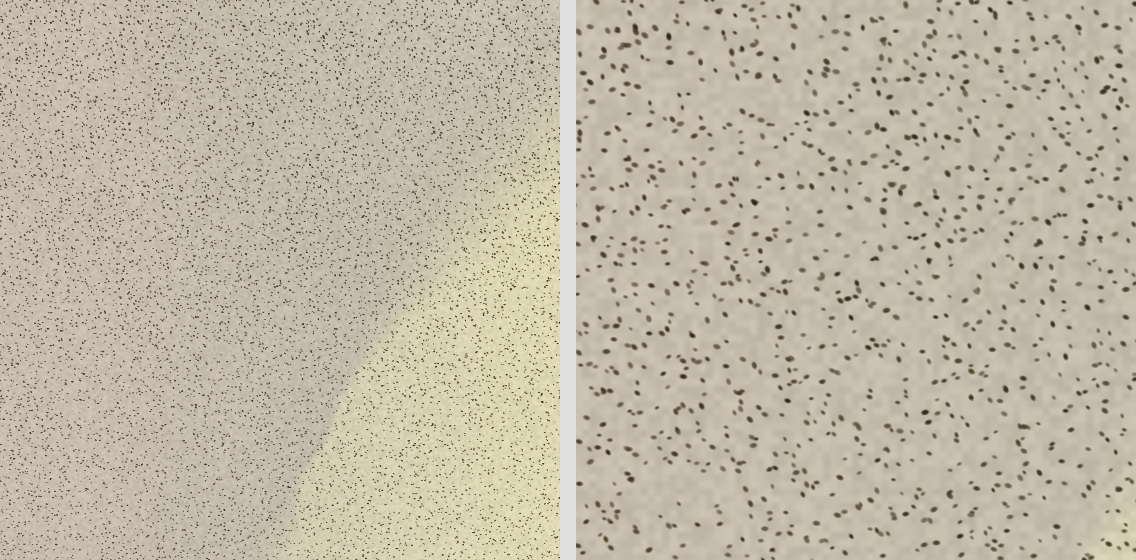
Left: the whole. Right: its middle third, enlarged.
This texture is drawn by a three.js fragment shader. Its source:

```glsl
// Speckled beige terrazzo with a warm pool of light in the lower right.
// Jittered grids scatter tiny dark elongated chips over a softly grained
// base; a parabola bounds the light, crisp low down and blurred higher up.

varying vec2 vUv;

const vec3 PINK_BEIGE = vec3(0.788, 0.742, 0.688);
const vec3 GREY_BEIGE = vec3(0.765, 0.735, 0.672);
const vec3 LIT_EDGE   = vec3(0.832, 0.812, 0.702);
const vec3 LIT_WARM   = vec3(0.870, 0.845, 0.700);
const vec3 CHIP_DARK  = vec3(0.190, 0.150, 0.090);
const vec3 CHIP_BROWN = vec3(0.330, 0.270, 0.180);

const int   CHIP_LAYERS  = 2;
const float CHIP_GRID    = 98.0;    // cells across the canvas, per layer
const float CHIP_CHANCE  = 0.52;    // share of cells holding a chip
const float CHIP_RADIUS  = 0.00135;
const float CHIP_SOFT    = 0.0009;
const float GRAIN_SCALE  = 230.0;
const float GRAIN_AMOUNT = 0.070;
const float BLOTCH_SCALE = 7.0;
const float BLOTCH_AMOUNT = 0.014;

float hash(vec2 p) {
  vec3 q = fract(p.xyx * vec3(0.1031, 0.1030, 0.0973));
  q += dot(q, q.yzx + 33.33);
  return fract((q.x + q.y) * q.z);
}

vec2 hash2(vec2 p) {
  return vec2(hash(p + 17.3), hash(p + 71.9));
}

float valueNoise(vec2 p) {
  vec2 cell = floor(p);
  vec2 f = fract(p);
  f = f * f * (3.0 - 2.0 * f);
  float low = mix(hash(cell), hash(cell + vec2(1.0, 0.0)), f.x);
  float high = mix(hash(cell + vec2(0.0, 1.0)), hash(cell + 1.0), f.x);
  return mix(low, high, f.y);
}

// Amount of warm light: the edge is sharpest around a quarter of the height.
float lightMask(vec2 uv) {
  float edge = 0.49 + 0.30 * uv.y + 0.46 * uv.y * uv.y;
  edge += 0.016 * (valueNoise(uv * 14.0) - 0.5);
  float blur = 0.010 + 0.19 * smoothstep(0.30, 0.75, uv.y)
             + 0.040 * (1.0 - smoothstep(0.0, 0.18, uv.y));
  return smoothstep(-blur, blur, uv.x - edge);
}

// Base tone: pinkish at the left, greyer toward the light, then warm yellow.
vec3 baseColor(vec2 uv) {
  vec3 shade = mix(PINK_BEIGE, GREY_BEIGE, smoothstep(0.05, 0.65, uv.x));
  shade += 0.018 * smoothstep(0.55, 1.0, uv.y) * smoothstep(0.4, 1.0, uv.x);
  vec3 lit = mix(LIT_EDGE, LIT_WARM, smoothstep(0.55, 1.0, uv.x));
  vec3 color = mix(shade, lit, lightMask(uv));
  float blotch = valueNoise(uv * BLOTCH_SCALE) - 0.5;
  float grain = valueNoise(uv * GRAIN_SCALE) - 0.5;
  return color + BLOTCH_AMOUNT * blotch + GRAIN_AMOUNT * grain;
}

// Lays one jittered grid of chips over the color.
vec3 addChips(vec3 color, vec2 uv, float layer) {
  vec2 p = uv * CHIP_GRID + layer * vec2(0.37, 0.61);
  vec2 home = floor(p);
  for (int j = -1; j <= 1; j++) {
    for (int i = -1; i <= 1; i++) {
      vec2 cell = home + vec2(float(i), float(j));
      vec2 seed = cell + 131.0 * (layer + 1.0);
      if (hash(seed) > CHIP_CHANCE) continue;

      // Chips lie flat near the bottom and lean down to the right at the top.
      vec2 offset = (p - cell - hash2(seed)) / CHIP_GRID;
      float angle = -0.85 * uv.y + 1.8 * (hash(seed + 5.7) - 0.5);
      float c = cos(angle);
      float s = sin(angle);
      vec2 local = vec2(c * offset.x + s * offset.y, c * offset.y - s * offset.x);
      local *= vec2(0.80, 1.20);

      float radius = CHIP_RADIUS * mix(0.65, 1.25, hash(seed + 9.1));
      radius *= mix(0.92, 1.12, uv.y);
      float cover = 1.0 - smoothstep(radius - CHIP_SOFT, radius + CHIP_SOFT, length(local));
      float strength = mix(0.60, 1.0, hash(seed + 23.4));
      vec3 chip = mix(CHIP_DARK, CHIP_BROWN, hash(seed + 41.2));
      color = mix(color, chip, cover * strength);
    }
  }
  return color;
}

void main() {
  vec3 color = baseColor(vUv);
  for (int k = 0; k < CHIP_LAYERS; k++) {
    color = addChips(color, vUv, float(k));
  }
  gl_FragColor = vec4(color, 1.0);
}
```
